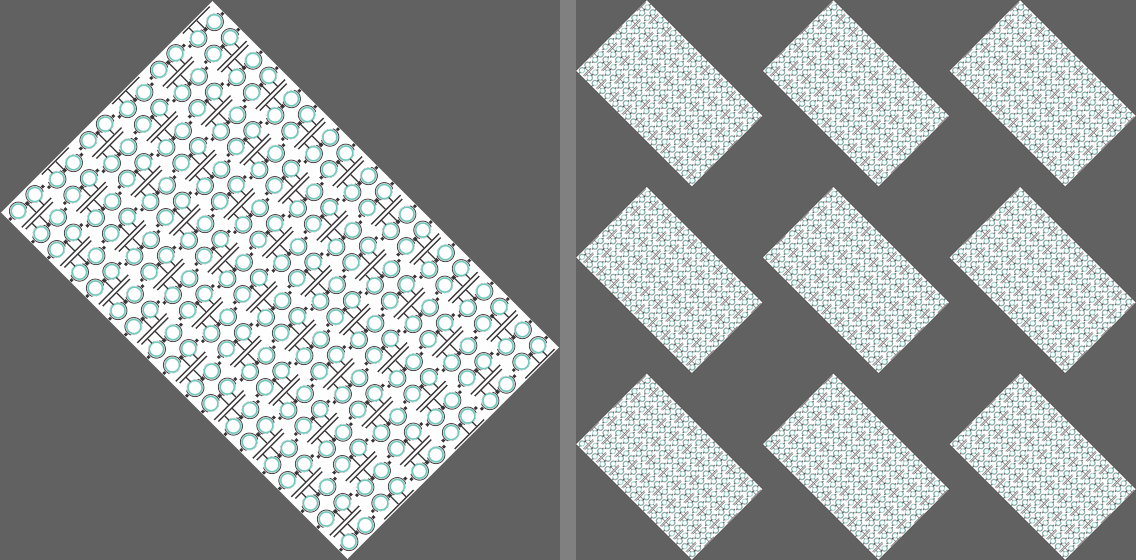
Left, the tile; right, the same tile 3 across and 3 down.
A three.js fragment shader for this pattern:

```glsl
// A white sheet lying diagonally on grey, printed with 9 by 6 staggered motifs:
// a pair of bars with rungs, four teal rings, broken outer arcs and small blocks.
// Each motif is built from distance functions in a cell folded by symmetry.
varying vec2 vUv;

float boxDistance(vec2 p, vec2 halfSize) {
  vec2 d = abs(p) - halfSize;
  return length(max(d, 0.0)) + min(max(d.x, d.y), 0.0);
}

// Antialiased coverage of a shape from its signed distance
float coverage(float distance, float blur) {
  return 1.0 - smoothstep(-0.6 * blur, 0.6 * blur, distance);
}

// Bars, rungs and blocks; m is the position in the motif
float ladderDistance(vec2 m) {
  vec2 f = abs(m);
  float barHalf = m.x < 0.0 ? 37.0 : 34.0;
  float d = boxDistance(vec2(f.x - 3.6, m.y), vec2(1.3, barHalf));
  d = min(d, boxDistance(f - vec2(16.0, 0.0), vec2(12.0, 1.2)));
  d = min(d, boxDistance(f - vec2(27.0, 0.0), vec2(3.2, 3.2)));
  // One extra rung on each side, placed by half-turn symmetry
  vec2 turned = vec2(f.x, m.y * sign(m.x));
  d = min(d, boxDistance(turned - vec2(9.5, 19.0), vec2(6.0, 1.2)));
  // Small squares beyond the rings
  return min(d, boxDistance(f - vec2(28.6, 41.0), vec2(2.6, 2.6)));
}

void main() {
  // Sheet axes: x runs down to the right, y down to the left
  vec2 c = vec2(vUv.x - 0.5, 0.5 - vUv.y);
  vec2 p = vec2(c.x + c.y, c.y - c.x) * 0.70710678;
  vec2 sheetSize = vec2(0.875, 0.534);
  float blur = fwidth(vUv.x);

  // Whole repeats with every other row shifted by half a cell
  vec2 grid = (p / sheetSize + 0.5) * vec2(9.0, 6.0);
  grid.x += 0.5 - 0.5 * mod(floor(grid.y), 2.0);
  vec2 m = (fract(grid) - 0.5) * sheetSize / vec2(9.0, 6.0) * 1000.0;
  float motifBlur = blur * 1000.0;

  // Ring coordinates shared by the four circles
  vec2 q = abs(m) - vec2(28.6, 20.8);
  float radius = length(q);
  float teeth = 0.35 * sin(atan(q.y, q.x) * 36.0);

  vec3 ink = vec3(0.22, 0.2, 0.21);
  vec3 color = vec3(0.995);

  // Fine serrated grey rim, teal ring, then the arc open towards the bars
  float rim = abs(radius - 14.5) - 0.35 - teeth;
  color = mix(color, vec3(0.62), 0.7 * coverage(rim, motifBlur));
  float ring = abs(radius - 12.5) - 1.4;
  color = mix(color, vec3(0.43, 0.79, 0.74), coverage(ring, motifBlur));
  float arc = max(abs(radius - 16.0) - 0.75, -q.x - 7.0);
  color = mix(color, ink, coverage(arc, motifBlur));
  color = mix(color, ink, coverage(ladderDistance(m), motifBlur));

  // Sheet on the plain ground
  float sheet = coverage(boxDistance(p, sheetSize * 0.5), blur);
  gl_FragColor = vec4(mix(vec3(0.38), color, sheet), 1.0);
}
```
